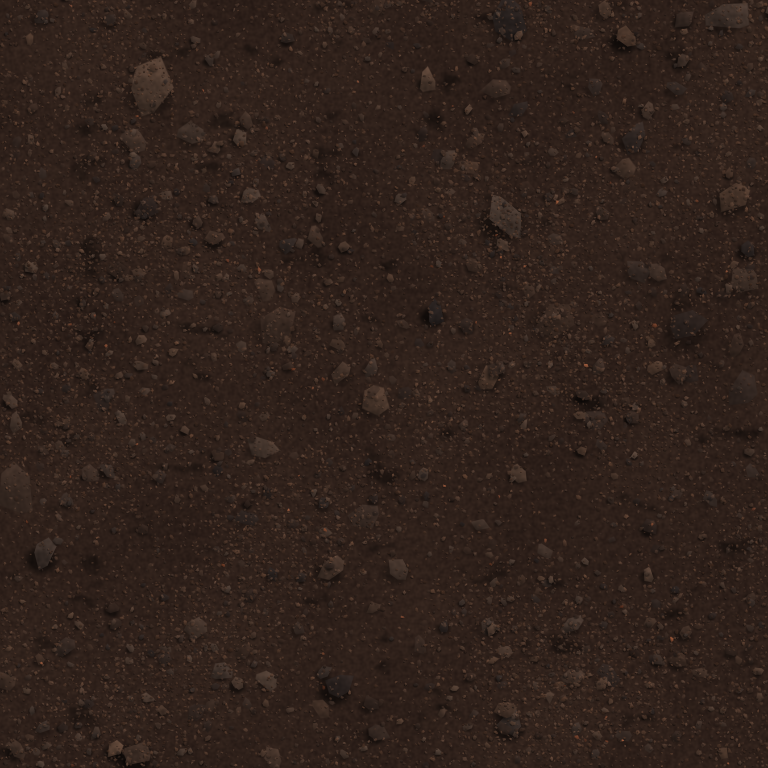
Give the GLSL for this texture, as a Shadertoy shader.

```glsl
// Dark brown soil strewn with fine grit, pebbles, half-buried stones and rusty flecks.

const float TAU = 6.2831853;
const vec3 SOIL_DARK = vec3(0.145, 0.098, 0.080);
const vec3 SOIL_LIGHT = vec3(0.215, 0.152, 0.122);
const vec3 STONE_DARK = vec3(0.165, 0.130, 0.118);
const vec3 STONE_LIGHT = vec3(0.335, 0.258, 0.212);
const vec3 GRIT_DARK = vec3(0.200, 0.142, 0.114);
const vec3 GRIT_LIGHT = vec3(0.375, 0.270, 0.212);
const vec3 RUST_DARK = vec3(0.38, 0.20, 0.13);
const vec3 RUST_LIGHT = vec3(0.68, 0.40, 0.27);
const vec3 WARM_SHIFT = vec3(0.025, -0.004, -0.022);
const vec2 LIGHT_DIR = vec2(0.45, 0.89);

vec3 hash3(vec2 p) {
    vec3 q = fract(p.xyx * vec3(0.1031, 0.1030, 0.0973));
    q += dot(q, q.yxz + 33.33);
    return fract((q.xxy + q.yzz) * q.zyx);
}

vec2 direction(float angle) {
    return vec2(cos(angle), sin(angle));
}

float cornerGradient(vec2 cell, vec2 offset) {
    return dot(direction(TAU * hash3(cell + 71.0).x), offset);
}

float gradientNoise(vec2 p) {
    vec2 i = floor(p), f = fract(p);
    vec2 u = f * f * f * (f * (f * 6.0 - 15.0) + 10.0);
    vec2 e = vec2(0.0, 1.0);
    float bottom = mix(cornerGradient(i, f), cornerGradient(i + e.yx, f - e.yx), u.x);
    float top = mix(cornerGradient(i + e.xy, f - e.xy), cornerGradient(i + e.yy, f - e.yy), u.x);
    return mix(bottom, top, u.y);
}

float fbm(vec2 p, int octaves) {
    float sum = 0.0, amplitude = 1.0;
    for (int i = 0; i < octaves; i++) {
        sum += amplitude * gradientNoise(p);
        p = mat2(1.6, 1.2, -1.2, 1.6) * p + 17.3;
        amplitude *= 0.55;
    }
    return sum;
}

// Signed distance to an irregular convex hexagon.
float chippedStone(vec2 p, float radius, vec2 seed) {
    float d = -radius;
    for (int i = 0; i < 6; i++) {
        vec3 h = hash3(seed + float(i) * 13.7);
        float angle = (float(i) + 0.7 * h.x) * TAU / 6.0;
        d = max(d, dot(p, direction(angle)) - radius * (0.65 + 0.4 * h.y));
    }
    return d;
}

// Lays one jittered layer of stones with soft contact shadows over the ground.
vec3 scatterStones(vec3 ground, vec2 uv, float cells, float density, float size,
                   vec3 darkTone, vec3 lightTone, float shadow, float seed) {
    vec2 p = uv * cells;
    float blur = 0.8 * cells / iResolution.y;
    float grain = gradientNoise(uv * 170.0) + gradientNoise(uv * 60.0);
    for (int y = -1; y <= 1; y++)
    for (int x = -1; x <= 1; x++) {
        vec2 cell = floor(p) + vec2(x, y);
        vec2 id = cell + seed * 37.0;
        vec3 place = hash3(id), look = hash3(id + 191.0), form = hash3(id + 423.0);
        float cluster = 1.0 + 1.5 * gradientNoise(cell / cells * 5.0 + 3.0);
        if (place.z > density * cluster) continue;

        vec2 q = p - cell - 0.5 - 0.6 * (place.xy - 0.5);
        float radius = size * mix(0.5, 1.0, look.x * look.x);
        if (length(q) > 2.4 * radius + blur) continue;

        vec2 axis = direction(TAU * form.x);
        vec2 local = vec2(dot(q, axis), dot(q, vec2(-axis.y, axis.x)));
        local *= vec2(mix(0.7, 1.0, form.y), mix(1.0, 1.35, form.y));
        float d = chippedStone(local, radius, id);

        float shadeDist = length((q + radius * 0.45 * LIGHT_DIR) * vec2(0.9, 1.1)) - radius;
        float shade = 1.0 - smoothstep(-0.5 * radius, 0.35 * radius, shadeDist);
        ground *= 1.0 - shadow * form.z * shade;

        vec3 tone = mix(darkTone, lightTone, look.y) + WARM_SHIFT * (look.z - 0.4);
        float facing = clamp(dot(q, LIGHT_DIR) / radius, -1.0, 1.0);
        tone *= 0.95 + 0.22 * facing + 0.18 * grain;
        float cover = (1.0 - smoothstep(-blur, blur, d)) * mix(0.55, 0.95, form.z);
        ground = mix(ground, tone, cover);
    }
    return ground;
}

vec3 soil(vec2 uv) {
    float drift = fbm(uv * 5.0, 4);
    float crumbs = gradientNoise(uv * 120.0) + 0.9 * gradientNoise(uv * 230.0);
    vec3 color = mix(SOIL_DARK, SOIL_LIGHT, clamp(0.5 + 0.35 * drift + 0.5 * crumbs, 0.0, 1.0));
    float hollow = smoothstep(0.3, 0.75, fbm(uv * vec2(13.0, 22.0) + 9.0, 3));
    return color * (1.0 - 0.4 * hollow);
}

void mainImage(out vec4 fragColor, in vec2 fragCoord) {
    vec2 uv = fragCoord / iResolution.y;
    vec3 color = soil(uv);

    // Large stones first, then pebbles, grit and bright flecks.
    color = scatterStones(color, uv, 13.0, 0.22, 0.36, STONE_DARK, STONE_LIGHT, 0.65, 1.0);
    color = scatterStones(color, uv, 30.0, 0.24, 0.38, STONE_DARK, STONE_LIGHT, 0.60, 2.0);
    color = scatterStones(color, uv, 62.0, 0.30, 0.36, STONE_DARK, STONE_LIGHT, 0.50, 3.0);
    color = scatterStones(color, uv, 115.0, 0.36, 0.36, GRIT_DARK, GRIT_LIGHT, 0.45, 4.0);
    color = scatterStones(color, uv, 185.0, 0.42, 0.38, GRIT_DARK, GRIT_LIGHT, 0.40, 5.0);
    color = scatterStones(color, uv, 70.0, 0.016, 0.20, RUST_DARK, RUST_LIGHT, 0.30, 6.0);

    fragColor = vec4(color, 1.0);
}
```
